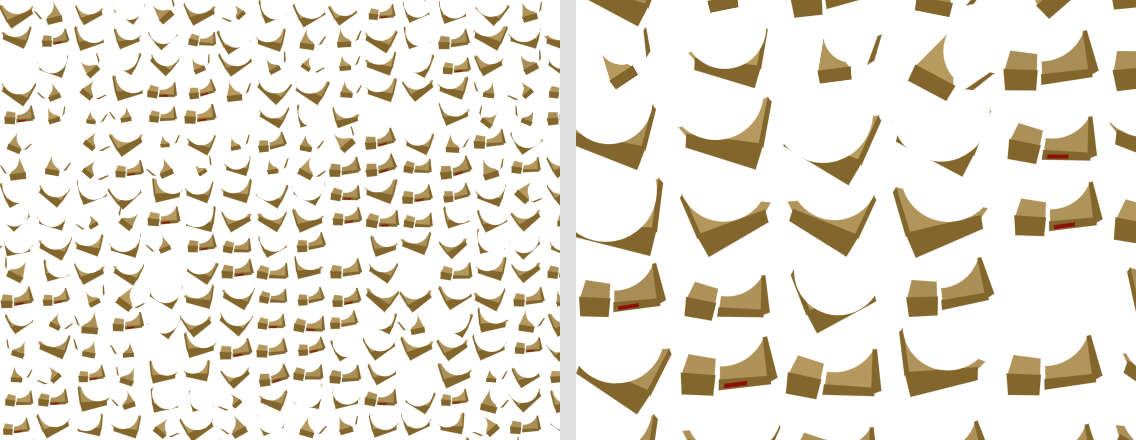
Left: the whole. Right: its middle third, enlarged.
A Shadertoy shader for this pattern:

```glsl
// Scattered carved blocks on white: loose rows of saddles, notched boxes and
// box-and-wedge pairs, each with a light top face and a dark front face.
// Every piece is a few convex quads, hollowed by a circle, in a jittered grid.

#define COLUMNS 15.4
#define ROW_HEIGHT 0.71
#define JITTER 0.12
#define EMPTY_SHARE 0.05
#define PAIR_SHARE 0.27
#define SADDLE_SHARE 0.45
#define EDGE_SOFTNESS 0.75

const vec3 PAPER = vec3(1.0);
const vec3 TOP_FACE = vec3(0.70, 0.59, 0.36);
const vec3 FRONT_FACE = vec3(0.51, 0.40, 0.17);
const vec3 SLOT_RED = vec3(0.55, 0.06, 0.04);

float hash(vec2 cell, float salt) {
    vec3 q = fract(vec3(cell, salt) * vec3(0.1031, 0.1137, 0.0973));
    q += dot(q, q.yzx + 33.33);
    return fract((q.x + q.y) * q.z);
}

// Signed distance to the line a-b, negative on its left
float edge(vec2 p, vec2 a, vec2 b) {
    vec2 e = normalize(b - a);
    return dot(p - a, vec2(e.y, -e.x));
}

// Convex quad, corners counter-clockwise
float quad(vec2 p, vec2 a, vec2 b, vec2 c, vec2 d) {
    return max(max(edge(p, a, b), edge(p, b, c)),
               max(edge(p, c, d), edge(p, d, a)));
}

float hollow(float d, vec2 p, vec2 center, float radius) {
    return max(d, radius - length(p - center));
}

void paint(inout vec3 col, vec3 ink, float d, float soft) {
    col = mix(ink, col, smoothstep(-soft, soft, d));
}

// Box on the left, flared wedge with a red slot on the right
void drawPair(inout vec3 col, vec2 p, vec3 top, float soft, float slot) {
    float boxTop = quad(p, vec2(-.43, -.04), vec2(-.12, -.06), vec2(-.11, .13), vec2(-.36, .17));
    float boxFront = quad(p, vec2(-.42, -.20), vec2(-.13, -.21), vec2(-.11, -.02), vec2(-.43, .0));
    float wedgeTop = quad(p, vec2(-.07, -.09), vec2(.38, -.03), vec2(.33, .33), vec2(-.07, .06));
    wedgeTop = hollow(wedgeTop, p, vec2(-.066, .485), .425);
    float wedgeFront = quad(p, vec2(-.08, -.16), vec2(.40, -.10), vec2(.40, -.02), vec2(-.08, -.06));
    float wedgeSide = quad(p, vec2(.37, -.09), vec2(.46, -.04), vec2(.36, .34), vec2(.32, .33));
    paint(col, top, min(boxTop, wedgeTop), soft);
    paint(col, FRONT_FACE, min(boxFront, min(wedgeFront, wedgeSide)), soft);
    float slit = quad(p, vec2(-.03, -.14), vec2(.18, -.11), vec2(.18, -.07), vec2(-.03, -.10));
    if (slot > 0.4) paint(col, SLOT_RED, slit, soft);
}

// Curved saddle; a deep hollow leaves only its tips and lower rim
void drawSaddle(inout vec3 col, vec2 p, vec3 top, float soft, float depth, float shift) {
    vec2 center = vec2(.03 + .1 * (shift - .5), .5 - .28 * depth * depth);
    float upper = quad(p, vec2(-.27, -.17), vec2(.38, .08), vec2(.45, .20), vec2(-.45, .33));
    float front = quad(p, vec2(-.20, -.33), vec2(.42, .0), vec2(.39, .13), vec2(-.32, -.10));
    float arm = quad(p, vec2(-.31, -.14), vec2(-.27, -.10), vec2(-.44, .33), vec2(-.47, .28));
    paint(col, top, hollow(upper, p, center, .46), soft);
    paint(col, FRONT_FACE, hollow(min(front, arm), p, center, .46), soft);
}

// Notched box with a loose splinter beside it
void drawBox(inout vec3 col, vec2 p, vec3 top, float soft, float size) {
    vec2 q = p / mix(.6, 1.1, size);
    float upper = quad(q, vec2(-.24, -.12), vec2(.22, -.12), vec2(.13, .04), vec2(-.10, .34));
    upper = hollow(upper, q, vec2(.30, .36), .40);
    float front = quad(q, vec2(-.23, -.26), vec2(.21, -.26), vec2(.22, -.08), vec2(-.24, -.08));
    float splinter = quad(p, vec2(.30, -.06), vec2(.37, -.03), vec2(.47, .20), vec2(.43, .19));
    splinter = hollow(splinter, p, vec2(.22, .22), .20);
    paint(col, top, upper, soft);
    paint(col, FRONT_FACE, min(front, splinter), soft);
}

void drawPiece(inout vec3 col, vec2 p, vec2 cell, float soft) {
    if (hash(cell, 1.) < EMPTY_SHARE) return;
    // Neighbours often share a kind, giving short runs
    vec2 run = hash(cell, 2.) < 0.5 ? floor(cell / vec2(3., 2.)) + 71. : cell;
    float kind = hash(run, 3.);
    bool isPair = kind < PAIR_SHARE;
    bool isSaddle = !isPair && kind < PAIR_SHARE + SADDLE_SHARE;

    p -= JITTER * (vec2(hash(cell, 4.), hash(cell, 5.)) - 0.5);
    float spread = isPair ? 0.35 : (isSaddle ? 0.6 : 1.5);
    float angle = spread * (hash(cell, 6.) - 0.5);
    float scale = mix(0.82, 1.04, hash(cell, 7.));
    p = mat2(cos(angle), -sin(angle), sin(angle), cos(angle)) * p / scale;
    if (!isPair && hash(cell, 8.) < 0.4) p.x = -p.x;
    soft /= scale;

    vec3 top = TOP_FACE * mix(0.94, 1.03, hash(cell, 9.));
    float vary = hash(cell, 10.);
    if (isPair) drawPair(col, p, top, soft, vary);
    else if (isSaddle) drawSaddle(col, p, top, soft, vary, hash(cell, 11.));
    else drawBox(col, p, top, soft, vary);
}

void mainImage(out vec4 fragColor, in vec2 fragCoord) {
    vec2 p = fragCoord / iResolution.x * COLUMNS;
    float soft = EDGE_SOFTNESS * COLUMNS / iResolution.x;
    vec2 pitch = vec2(1.0, ROW_HEIGHT);
    vec2 home = floor(p / pitch);
    vec3 col = PAPER;
    for (int y = -1; y <= 1; y++)
        for (int x = -1; x <= 1; x++) {
            vec2 cell = home + vec2(x, y);
            drawPiece(col, p - (cell + 0.5) * pitch, cell + 20., soft);
        }
    fragColor = vec4(col, 1.0);
}
```
